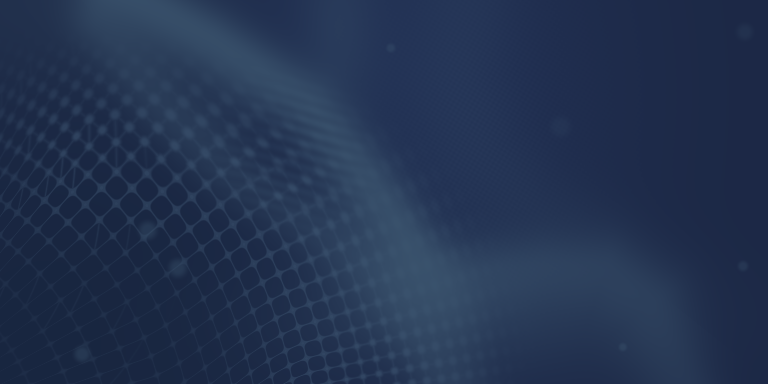
This background is drawn by a WebGL 2 fragment shader. Its source:

```glsl
#version 300 es
precision highp float;
// Dark blue abstract backdrop: soft folds of light sweep from the upper left
// to the lower right above a curved wire mesh that blurs towards its rim.
// Folds are distances to bent paths; the mesh is a grid in warped polar space.

uniform vec2 u_resolution;
out vec4 fragColor;

const vec3 NAVY = vec3(0.108, 0.155, 0.270);
const vec3 INDIGO = vec3(0.140, 0.204, 0.350);
const vec3 SHADE = vec3(0.095, 0.148, 0.250);
const vec3 TEAL = vec3(0.235, 0.335, 0.435);
const vec3 WIRE = vec3(0.245, 0.340, 0.450);

// Fold paths, in units of the canvas height
const vec2 RIDGE[6] = vec2[](vec2(0.30, 1.04), vec2(0.55, 0.90), vec2(0.80, 0.735),
    vec2(0.95, 0.54), vec2(1.09, 0.34), vec2(1.50, -0.10));
const vec2 TAIL[6] = vec2[](vec2(0.80, 0.30), vec2(1.22, 0.28), vec2(1.42, 0.305),
    vec2(1.58, 0.30), vec2(1.70, 0.21), vec2(1.80, -0.05));
const vec2 INNER[6] = vec2[](vec2(0.26, 0.94), vec2(0.43, 0.72), vec2(0.60, 0.56),
    vec2(0.80, 0.43), vec2(1.00, 0.28), vec2(1.20, -0.06));
const vec2 VEIL[6] = vec2[](vec2(1.23, 1.05), vec2(1.20, 0.80), vec2(1.25, 0.60),
    vec2(1.38, 0.46), vec2(1.55, 0.37), vec2(1.70, 0.25));

// Bokeh spots: position and radius
const vec3 SPOTS[8] = vec3[](vec3(1.018, 0.875, 0.013), vec3(1.94, 0.917, 0.024),
    vec3(1.935, 0.307, 0.015), vec3(1.46, 0.67, 0.03), vec3(0.385, 0.40, 0.027),
    vec3(0.463, 0.302, 0.027), vec3(0.214, 0.078, 0.024), vec3(1.622, 0.096, 0.012));

float hash(vec2 p) {
    return fract(sin(dot(p, vec2(127.1, 311.7))) * 43758.5453);
}

float blob(vec2 p, vec2 center, vec2 size) {
    vec2 q = (p - center) / size;
    return exp(-dot(q, q));
}

// Glow around a path, with its own softness on the upper and lower side
float fold(vec2 p, vec2 path[6], float above, float below) {
    float nearest = 1e3;
    float side = 1.0;
    for (int i = 0; i < 5; i++) {
        vec2 a = p - path[i];
        vec2 b = path[i + 1] - path[i];
        float d = length(a - b * clamp(dot(a, b) / dot(b, b), 0.0, 1.0));
        if (d < nearest) {
            nearest = d;
            side = b.x * a.y - b.y * a.x;
        }
    }
    float k = nearest / (side > 0.0 ? above : below);
    return exp(-k * k);
}

// Band that is 1 inside the width and fades over the blur
float stroke(float d, float width, float blur) {
    return 1.0 - smoothstep(width - blur, width + blur, d);
}

// Grid coordinates: rings and spokes around a far center, tighter at the rim
vec2 meshGrid(vec2 p) {
    vec2 q = p - vec2(-0.49, -0.235);
    float ring = length(q);
    float angle = atan(q.y, q.x);
    float squeeze = 10.0 * exp(-5.0 * angle) * smoothstep(0.9, 1.35, ring);
    float top = max(angle - 0.75, 0.0);
    return vec2(8.0 * ring * ring, 18.0 * angle - squeeze + 30.0 * top * top);
}

// Opacity of the mesh: rounded cells, thick blurred nodes and some diagonals
float mesh(vec2 p, float pixel) {
    float r = length((p - vec2(0.25, 0.08)) / vec2(0.75, 0.56));
    vec2 g = meshGrid(p);
    vec2 f = fract(g);
    vec2 c = abs(f - 0.5) * 2.0;
    float rim = smoothstep(0.65, 1.2, r);
    float blur = max(mix(0.06, 0.30, rim), 30.0 * pixel);
    float power = mix(5.0, 2.6, smoothstep(0.3, 0.9, r));
    float cell = pow(pow(c.x, power) + pow(c.y, power), 1.0 / power);
    float wires = 1.0 - stroke(cell, mix(0.97, 0.93, smoothstep(0.3, 0.9, r)), blur);
    float nodes = stroke(length(1.0 - c), mix(0.22, 0.55, rim), blur + 0.08);

    float chosen = step(0.88, hash(floor(g))) * (1.0 - smoothstep(0.2, 0.5, p.x));
    float diagonal = stroke(abs(f.x - f.y), 0.04, blur) * chosen;
    float fade = 1.0 - smoothstep(0.95, 1.55, r);
    fade *= mix(0.38, 1.0, smoothstep(0.25, 0.85, r)) * mix(0.6, 1.0, smoothstep(0.0, 0.2, p.x));
    return fade * max(max(wires * mix(0.50, 0.26, rim), nodes * 0.58), diagonal * 0.45);
}

void main() {
    vec2 p = gl_FragCoord.xy / u_resolution.y;
    float pixel = 1.0 / u_resolution.y;

    // Base: indigo heart, navy right side, shaded lower left
    vec3 color = mix(NAVY, INDIGO, 0.85 * blob(p, vec2(1.05, 0.75), vec2(0.55, 0.75)));
    color = mix(color, SHADE, blob(p, vec2(0.15, 0.15), vec2(0.75, 0.65)));
    color = mix(color, TEAL, 0.20 * blob(p, vec2(0.15, 1.0), vec2(0.45, 0.25)));

    // Faint folds and the haze behind the ridge
    color = mix(color, TEAL, 0.14 * fold(p, VEIL, 0.12, 0.16));
    color = mix(color, TEAL, 0.28 * blob(p, vec2(0.88, 0.93), vec2(0.10, 0.25)));
    color = mix(color, TEAL, 0.38 * fold(p, INNER, 0.09, 0.08));
    color = mix(color, TEAL, 0.28 * blob(p, vec2(1.25, 0.17), vec2(0.50, 0.16)));

    // Fine weave on the veil
    vec2 weave = sin(vec2(p.x + 0.3 * p.y, p.y - 0.2 * p.x) * 400.0);
    color += 0.007 * weave.x * weave.y * blob(p, vec2(1.25, 0.65), vec2(0.25, 0.4));

    // Mesh, then the bright folds over it
    color = mix(color, WIRE, mesh(p, pixel));
    float ridgeFade = 1.0 - smoothstep(1.05, 1.32, p.x);
    float tailFade = smoothstep(0.95, 1.2, p.x) * (1.0 - 0.35 * smoothstep(1.2, 1.8, p.x));
    color = mix(color, TEAL, 0.78 * ridgeFade * fold(p, RIDGE, 0.075, 0.10));
    color = mix(color, TEAL, 0.50 * tailFade * fold(p, TAIL, 0.085, 0.12));
    color = mix(color, TEAL, 0.35 * blob(p, vec2(1.03, 0.27), vec2(0.17, 0.14)));

    // Dark, nearly level streaks between the inner fold and the ridge
    float streak = 0.5 + 0.5 * sin(200.0 * (p.y + 0.15 * p.x + 0.02 * sin(8.0 * p.x)));
    color = mix(color, NAVY, 0.40 * streak * blob(p, vec2(0.74, 0.58), vec2(0.15, 0.14)));

    // Bokeh: larger spots are fainter on the open right side
    for (int i = 0; i < 8; i++) {
        float radius = SPOTS[i].z;
        float strength = p.x > 1.0 ? 0.0045 / radius : 0.38;
        float soft = max(radius * 0.45, pixel);
        color = mix(color, TEAL, strength * stroke(length(p - SPOTS[i].xy), radius * 0.8, soft));
    }
    fragColor = vec4(color, 1.0);
}
```
